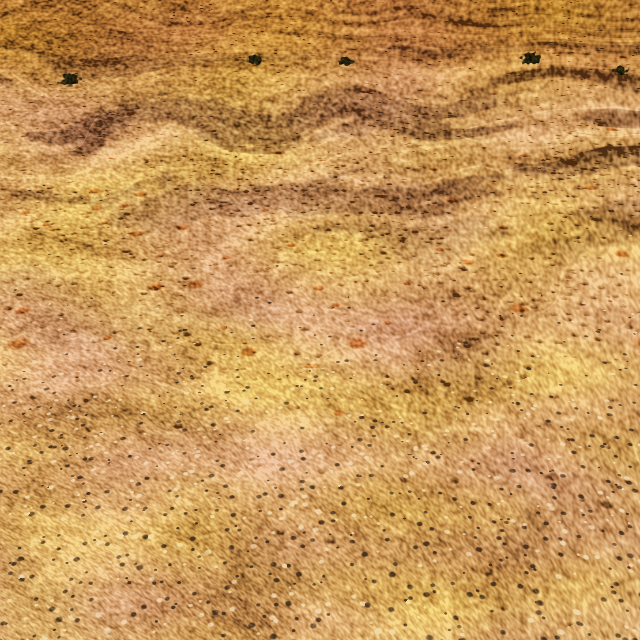
Write a WebGL 2 fragment shader that draws this texture.

```glsl
#version 300 es
precision highp float;
// Dry, sunlit plain in perspective: sandy streaks, dark soil, tufts, stones and far bushes.

uniform vec2 u_resolution;
out vec4 fragColor;

const float HORIZON = 1.3;

float hash(vec2 p) {
  vec3 q = fract(p.xyx * 0.1031);
  q += dot(q, q.yzx + 33.33);
  return fract((q.x + q.y) * q.z);
}

float cornerGradient(vec2 cell, vec2 offset) {
  float angle = 6.2832 * hash(cell);
  return dot(vec2(cos(angle), sin(angle)), offset);
}

// Gradient noise scaled to a deviation of about one.
float noise(vec2 p) {
  vec2 i = floor(p), f = p - i;
  vec2 e = vec2(1.0, 0.0);
  vec2 w = f * f * f * (f * (f * 6.0 - 15.0) + 10.0);
  float low = mix(cornerGradient(i, f), cornerGradient(i + e, f - e), w.x);
  float high = mix(cornerGradient(i + e.yx, f - e.yx), cornerGradient(i + 1.0, f - 1.0), w.x);
  return 4.6 * mix(low, high, w.y);
}

float fbm(vec2 p, int octaves) {
  float sum = 0.0, weight = 0.8;
  for (int i = 0; i < octaves; i++) {
    sum += weight * noise(p);
    p = p * 2.03 + 17.3;
    weight *= 0.55;
  }
  return sum;
}

float bell(float x, float center, float width) {
  float d = (x - center) / width;
  return exp(-d * d);
}

// Scattered blobs: x = coverage, y = height within the blob, z = random shade.
vec3 scatter(vec2 p, float share, float radius, float seed) {
  vec2 cell = floor(p);
  vec3 best = vec3(0.0);
  for (int j = -1; j <= 1; j++) {
    for (int i = -1; i <= 1; i++) {
      vec2 id = cell + vec2(i, j) + seed;
      vec2 spot = cell + vec2(i, j) + vec2(hash(id), hash(id + 41.7));
      float size = radius * mix(0.5, 1.4, hash(id + 73.1));
      vec2 d = (p - spot) / size;
      float cover = smoothstep(1.2, 0.45, length(d * vec2(0.75, 1.15)));
      cover *= step(hash(id + 19.9), share);
      if (cover > best.x) best = vec3(cover, d.y, hash(id + 57.3));
    }
  }
  return best;
}

// Earth colours from deep shadow to bleached sand.
vec3 earth(float tone) {
  vec3 c = vec3(0.33, 0.19, 0.07);
  c = mix(c, vec3(0.59, 0.40, 0.21), clamp((tone + 2.5) / 0.9, 0.0, 1.0));
  c = mix(c, vec3(0.72, 0.50, 0.25), clamp((tone + 1.6) / 0.75, 0.0, 1.0));
  c = mix(c, vec3(0.81, 0.61, 0.36), clamp((tone + 0.85) / 0.7, 0.0, 1.0));
  c = mix(c, vec3(0.88, 0.70, 0.44), clamp((tone + 0.15) / 0.85, 0.0, 1.0));
  return mix(c, vec3(0.96, 0.82, 0.58), clamp((tone - 0.7) / 1.0, 0.0, 1.0));
}

void main() {
  vec2 uv = gl_FragCoord.xy / u_resolution;
  float h = HORIZON - uv.y;
  vec2 ground = vec2((uv.x - 0.5) / h, 1.0 / h);
  float far = smoothstep(0.82, 0.96, uv.y);

  // Long bands that rise to the right in the middle and dip elsewhere.
  float slope = 0.2 * bell(uv.y, 0.58, 0.25) - 0.06;
  float bandY = uv.y - slope * (uv.x - 0.5) + 0.012 * noise(uv * vec2(5.0, 7.0));
  float depth = 1.0 / (HORIZON - bandY);
  float streaks = fbm(vec2(uv.x * 3.5, depth * 7.0), 4);
  float tone = 0.12 + 0.45 * streaks + 0.35 * bell(uv.y, 0.47, 0.14) - 0.75 * far;

  // Dark bare soil, mostly in the upper half.
  float soilNoise = fbm(vec2(uv.x * 2.6 + 4.0, depth * 4.6 + 2.0), 3);
  float soil = smoothstep(0.25, 0.85, soilNoise + 0.12 * noise(uv * 45.0));
  soil *= 0.2 + 0.8 * bell(uv.y, 0.78, 0.16);
  tone -= 1.15 * soil;

  // Pale winding tracks along noise contours.
  float contour = abs(noise(vec2(uv.x * 2.0 + 9.0, depth * 4.2) + 0.1 * noise(uv * 14.0)));
  float track = smoothstep(0.17, 0.02, contour) * smoothstep(0.1, 0.4, uv.y);
  tone += 0.65 * track * (1.0 - 0.5 * far);

  // Fine grain, slanted in the foreground and flat in the distance.
  vec2 slant = vec2(uv.x, uv.y + 0.5 * (1.0 - uv.y) * uv.x);
  tone += 0.36 * noise(slant * vec2(85.0, 165.0));
  tone += 0.38 * noise(slant * vec2(170.0, 270.0) + 31.0);
  tone += 0.22 * noise(slant * vec2(28.0, 62.0) + 11.0);

  // Tufts with a lit crown and a shaded foot.
  float clumps = 0.5 + 0.25 * noise(uv * vec2(6.0, 9.0) + 3.0);
  float tuftShare = clumps * (0.12 + bell(uv.y, 0.62, 0.2)) * (0.55 + 0.5 * uv.x);
  vec3 tuft = scatter(ground * 42.0, tuftShare, 0.24, 5.0);
  tone += tuft.x * (1.3 * tuft.y - 0.9 - 1.1 * tuft.z);
  vec3 clump = scatter(ground * 17.0, 0.16 * bell(uv.y, 0.58, 0.18), 0.19, 91.0);
  tone += clump.x * (1.2 * clump.y - 1.3);

  // Pebbles: most dark, some bleached.
  vec3 pebble = scatter(ground * 88.0, 0.34 * smoothstep(0.6, 0.2, uv.y), 0.24, 23.0);
  tone += pebble.x * mix(-2.2, 1.6, step(0.62, pebble.z));

  // Hue shifts: grey soil, rusty clumps, golden distance.
  vec3 color = earth(tone);
  color = mix(color, color * vec3(0.93, 0.93, 1.02), soil);
  color *= 1.0 + 0.035 * noise(uv * vec2(4.0, 9.0)) * vec3(0.2, 0.7, -1.6);
  color *= mix(vec3(1.0), vec3(0.98, 0.91, 0.72), far);
  color = mix(color, color * vec3(1.04, 0.87, 0.68), clump.x);
  vec3 stone = mix(vec3(0.25, 0.23, 0.20), vec3(0.92, 0.87, 0.76), step(0.62, pebble.z));
  color = mix(color, stone, 0.5 * pebble.x);

  // A few ragged bushes in the distance.
  for (int i = 0; i < 5; i++) {
    float k = float(i);
    vec2 center = vec2(fract(0.11 + 0.43 * k), 0.87 + 0.04 * hash(vec2(k, 8.0)));
    vec2 size = vec2(0.018, 0.011) * mix(0.5, 1.0, hash(vec2(k, 3.0)));
    float edge = length((uv - center) / size) + 0.16 * noise(uv * 150.0);
    vec3 leaf = vec3(0.15, 0.13, 0.05) * (1.0 + 0.3 * noise(uv * 190.0));
    color = mix(color, leaf, smoothstep(1.1, 0.75, edge));
  }

  fragColor = vec4(clamp(color, 0.0, 1.0), 1.0);
}
```
